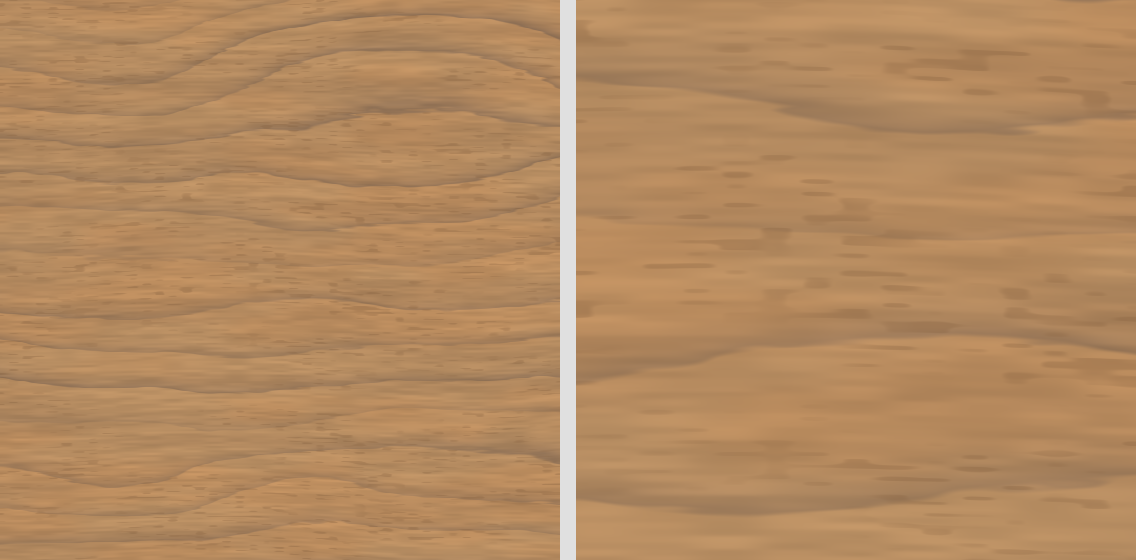
Left, the full canvas; right, a detail of the centre.
Give the GLSL for this texture, as a three.js fragment shader.

```glsl
varying vec2 vUv;

const vec3 LIGHT_WOOD = vec3(0.728, 0.562, 0.388);
const vec3 WARM_WOOD  = vec3(0.742, 0.556, 0.372);
const vec3 BROWN_WOOD = vec3(0.600, 0.455, 0.320);
const vec3 LATE_WOOD  = vec3(0.505, 0.405, 0.325);
const vec3 PORE_BROWN = vec3(0.520, 0.375, 0.245);

const float RING_COUNT   = 13.5;
const float BROAD_WARP   = 2.0;
const float FINE_WARP    = 0.75;
const float RING_FALLOFF = 4.5;
const float RING_EDGE    = 0.05;
const float STREAK_DEPTH = 0.30;
const float FIBRE_DEPTH  = 0.075;
const float PORE_DEPTH   = 0.30;

float hash(vec2 cell) {
  vec3 p = fract(vec3(cell.xyx) * 0.1031);
  p += dot(p, p.yzx + 33.33);
  return fract((p.x + p.y) * p.z);
}

float noise(vec2 p) {
  vec2 cell = floor(p);
  vec2 f = fract(p);
  f = f * f * f * (f * (f * 6.0 - 15.0) + 10.0);
  return mix(mix(hash(cell), hash(cell + vec2(1.0, 0.0)), f.x),
             mix(hash(cell + vec2(0.0, 1.0)), hash(cell + vec2(1.0)), f.x), f.y);
}

float fbm(vec2 p) {
  float sum = 0.0;
  float weight = 0.5;
  for (int i = 0; i < 3; i++) {
    sum += weight * noise(p);
    p = p * 2.03 + vec2(17.3, 9.1);
    weight *= 0.5;
  }
  return sum / 0.875;
}

// Growth height, increasing downward; its level sets are the ring edges
float growth(vec2 p) {
  float height = -p.y * RING_COUNT;
  height += BROAD_WARP * noise(p * vec2(1.8, 4.0) + vec2(3.7, 21.4));
  height += FINE_WARP * noise(p * vec2(3.6, 9.0) + vec2(41.2, 7.8));
  height += 0.10 * noise(p * vec2(11.0, 30.0) + 63.0);
  height += 0.07 * noise(p * vec2(30.0, 230.0) + 12.0);
  return height + 40.0;
}

// Late wood darkens slowly toward a sharp lower edge
float lateWood(vec2 p) {
  float height = growth(p);
  float phase = fract(height);
  float strength = mix(0.30, 1.0, hash(vec2(floor(height), 5.0)));
  strength *= mix(0.65, 1.15, noise(p * vec2(3.0, 6.0) + 80.0));
  float band = 0.85 * pow(phase, RING_FALLOFF) + 0.25 * pow(phase, 20.0);
  return band * strength * (1.0 - smoothstep(1.0 - RING_EDGE, 1.0, phase));
}

void main() {
  vec2 grain = vUv;
  grain.y += 0.025 * noise(vUv * vec2(2.5, 3.0) + 30.0);

  // Warm patches and soft brown streaks
  vec3 color = mix(LIGHT_WOOD, WARM_WOOD, smoothstep(0.4, 0.75, fbm(grain * vec2(4.0, 14.0))));
  float streak = fbm(grain * vec2(2.5, 36.0) + 50.0);
  color = mix(color, BROWN_WOOD, STREAK_DEPTH * smoothstep(0.40, 0.78, streak));

  // Growth rings
  color = mix(color, LATE_WOOD, clamp(lateWood(vUv), 0.0, 1.0));

  // Fine fibres
  float fibre = 0.55 * noise(grain * vec2(26.0, 250.0) + 7.0)
              + 0.45 * noise(grain * vec2(12.0, 120.0) + 90.0);
  color *= 1.0 + FIBRE_DEPTH * (fibre - 0.5) * 2.0;

  // Short dark pores
  float pore = smoothstep(0.70, 0.92, noise(grain * vec2(42.0, 290.0) + 130.0));
  pore *= smoothstep(0.25, 0.65, noise(grain * vec2(7.0, 30.0) + 160.0));
  color = mix(color, PORE_BROWN, PORE_DEPTH * pore);

  gl_FragColor = vec4(color, 1.0);
}
```
